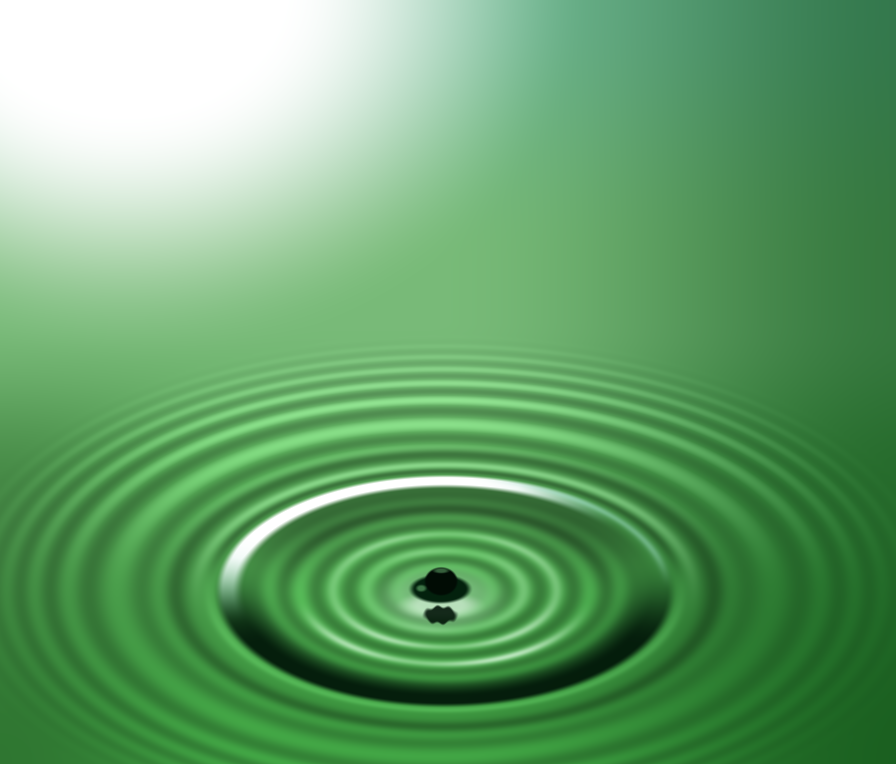
A Shadertoy shader for this background:

```glsl
// Green water surface with a drop, elliptical ripples and a white glow at the upper left.

const vec3 DEEP = vec3(0.01, 0.13, 0.05);
const vec3 PALE = vec3(0.90, 0.98, 0.91);

// Soft bump of half-width w around c.
float band(float x, float c, float w) {
    float k = (x - c) / w;
    return exp(-k * k);
}

// Filled ellipse with a soft rim.
float ellipse(vec2 d, vec2 radii, float soft) {
    return 1.0 - smoothstep(1.0 - soft, 1.0 + soft, length(d / radii));
}

// Smooth green field, darker to the right, with the glow on top.
vec3 backdrop(vec2 uv) {
    vec3 c = mix(vec3(0.23, 0.58, 0.24), vec3(0.33, 0.65, 0.33), smoothstep(0.0, 0.4, uv.y));
    c = mix(c, vec3(0.47, 0.73, 0.47), smoothstep(0.36, 0.58, uv.y));
    c = mix(c, vec3(0.45, 0.73, 0.58), smoothstep(0.65, 1.0, uv.y));
    c *= mix(vec3(1.0), vec3(0.44, 0.64, 0.51), smoothstep(0.48, 1.04, uv.x));
    c *= 1.0 - 0.2 * (1.0 - smoothstep(0.0, 0.3, uv.x)) * (1.0 - smoothstep(0.3, 0.6, uv.y));
    float glow = 1.0 - smoothstep(0.35, 1.07, length((uv - vec2(0.14, 1.02)) / vec2(0.49, 0.47)));
    return mix(c, vec3(1.0), glow);
}

// Outer waves, closer together as they travel away.
vec3 outerRipples(vec3 c, float r, vec2 dir) {
    float x = max(r - 1.44, -0.3);
    float phase = 3.6 * x + 5.5 * x * abs(x);
    float wave = cos(6.2832 * phase + 0.25 * sin(3.0 * dir.x));
    float fade = smoothstep(1.12, 1.35, r) * (1.0 - smoothstep(1.6, 2.25, r));
    float strength = mix(0.12, 0.19, smoothstep(-0.2, 0.8, dir.y)) * (1.0 - 0.4 * smoothstep(0.2, 1.0, dir.x));
    c *= 1.0 + strength * fade * wave;
    c += vec3(0.09, 0.07, 0.09) * fade * max(wave, 0.0) * smoothstep(0.0, 0.9, dir.y);
    // thin ridge just beyond the main ring
    c *= 1.0 - 0.28 * band(r, 1.18, 0.05) - 0.3 * band(r, 1.035, 0.025) * smoothstep(0.0, 0.5, dir.y);
    return c + vec3(0.2, 0.19, 0.2) * band(r, 1.09, 0.03) * smoothstep(-0.3, 0.9, dir.y);
}

// Fine rings inside the main one.
vec3 innerRipples(vec3 c, float r, vec2 dir) {
    float inside = 1.0 - smoothstep(0.88, 0.98, r);
    float back = smoothstep(-0.1, 0.8, dir.y);
    float front = smoothstep(0.1, 0.9, -dir.y);
    c *= 1.0 - 0.33 * back * inside * smoothstep(0.45, 0.75, r);
    float wave = cos(6.2832 * (r - 0.49) / 0.145);
    c *= 1.0 + 0.17 * wave * inside * smoothstep(0.1, 0.25, r) * (1.0 - smoothstep(0.7, 0.9, r));
    float shine = band(r, 0.49, 0.025) * (0.32 + 0.25 * front)
                + band(r, 0.635, 0.025) * 0.7 * front
                + band(r, 0.345, 0.03) * 0.22;
    return mix(c, PALE, shine * (0.75 + 0.25 * sin(5.0 * dir.x + 9.0 * r)));
}

// The strong ring: white on its far side, black on its near side.
vec3 mainRing(vec3 c, float r, vec2 dir, float px) {
    float nearSide = 1.0 - smoothstep(-0.5, 0.32, dir.y);
    float shadow = smoothstep(0.71, 0.92, r) * (1.0 - smoothstep(0.97, 1.01 + px, r));
    c = mix(c, DEEP * 0.7, 0.95 * shadow * nearSide);
    c += vec3(0.08, 0.12, 0.08) * band(r, 1.035, 0.025) * nearSide;
    float lit = smoothstep(0.15, 0.85, dot(dir, vec2(-0.447, 0.894)));
    float crest = smoothstep(0.88, 0.935, r) * (1.0 - smoothstep(0.97, 1.0 + px, r));
    c = mix(c, mix(vec3(0.62, 0.86, 0.78), vec3(1.0), lit), min(1.0, crest * lit * 1.15));
    // thin cool glint on the right shoulder
    float shoulder = smoothstep(0.1, 0.6, dir.x) * smoothstep(0.0, 0.4, dir.y);
    return mix(c, vec3(0.6, 0.84, 0.75), 0.5 * shoulder * band(r, 0.975, 0.02));
}

// Dark dome in the middle with its reflection.
vec3 drop(vec3 c, vec2 d) {
    c = mix(c, vec3(0.6, 0.82, 0.62), 0.55 * ellipse(d + vec2(0.0, 0.012), vec2(0.075, 0.04), 0.45));
    c = mix(c, PALE, 0.6 * ellipse(d + vec2(0.0, 0.02), vec2(0.045, 0.015), 0.4));
    float ragged = 0.0015 * sin(d.x * 420.0);
    c = mix(c, DEEP * 0.6, 0.9 * ellipse(d + vec2(0.0, 0.032 + ragged), vec2(0.021, 0.011), 0.18));
    c = mix(c, DEEP, ellipse(d - vec2(0.0, 0.002), vec2(0.038, 0.018), 0.14));
    c = mix(c, DEEP * 0.35, ellipse(d - vec2(0.001, 0.012), vec2(0.021, 0.018), 0.1));
    c = mix(c, vec3(0.35, 0.6, 0.38), 0.6 * ellipse(d - vec2(0.001, 0.026), vec2(0.009, 0.003), 0.5));
    return mix(c, vec3(0.4, 0.68, 0.43), 0.6 * ellipse(d - vec2(-0.025, 0.003), vec2(0.006, 0.004), 0.5));
}

void mainImage(out vec4 fragColor, in vec2 fragCoord) {
    vec2 uv = fragCoord / iResolution.xy;
    vec2 p = vec2(uv.x * 1.174, uv.y);
    // ring space: the main ring has radius one
    vec2 q = (p - vec2(0.583, 0.227)) / vec2(0.299, 0.151);
    float r = length(q);
    vec2 dir = q / max(r, 0.001);

    vec3 color = backdrop(uv);
    color = outerRipples(color, r, dir);
    color = innerRipples(color, r, dir);
    color = mainRing(color, r, dir, 7.0 / iResolution.y);
    color = drop(color, p - vec2(0.577, 0.227));
    fragColor = vec4(clamp(color, 0.0, 1.0), 1.0);
}
```
